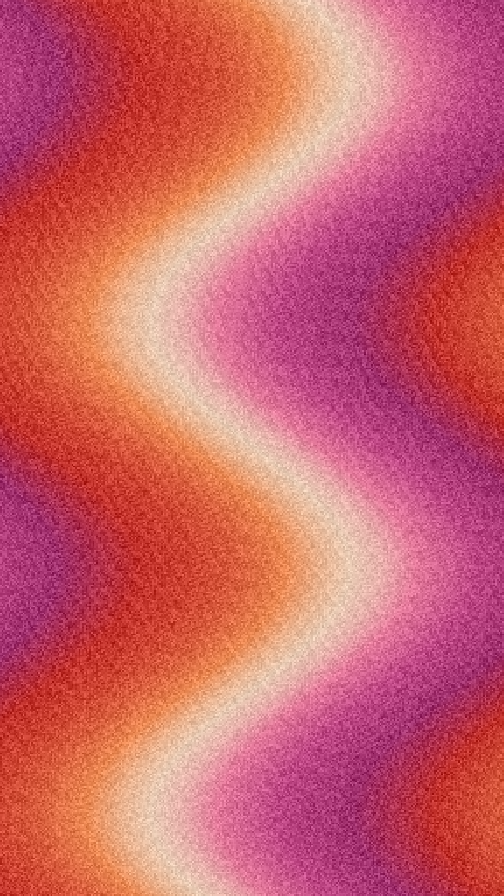
A WebGL 2 fragment shader for this background:

```glsl
#version 300 es
precision highp float;

uniform vec2 u_resolution;
out vec4 outColor;

#define WAVE_CENTER 0.498
#define WAVE_AMPLITUDE 0.197
#define WAVE_PERIOD 0.549
#define WAVE_CREST 0.915
#define GRAIN_ROWS 512.0
#define GRAIN_STRENGTH 0.17

const float TAU = 6.2831853;

// Palette
const vec3 MAGENTA = vec3(0.75, 0.28, 0.52);
const vec3 PURPLE = vec3(0.63, 0.19, 0.43);
const vec3 WINE = vec3(0.69, 0.18, 0.29);
const vec3 RED = vec3(0.76, 0.19, 0.17);
const vec3 SCARLET = vec3(0.81, 0.27, 0.20);
const vec3 VERMILION = vec3(0.85, 0.36, 0.24);
const vec3 ORANGE = vec3(0.92, 0.53, 0.32);
const vec3 PEACH = vec3(0.92, 0.70, 0.56);
const vec3 CREAM = vec3(0.91, 0.79, 0.70);
const vec3 BLUSH = vec3(0.91, 0.69, 0.67);
const vec3 PINK = vec3(0.89, 0.47, 0.60);

// Colour stops, placed by signed distance from the cream ridge
const int STOPS = 16;
const float stopAt[STOPS] = float[](
  -0.72, -0.58, -0.50, -0.42, -0.31, -0.23, -0.13, -0.06,
  0.0, 0.06, 0.13, 0.25, 0.40, 0.49, 0.56, 0.70);
const vec3 stopColor[STOPS] = vec3[](
  MAGENTA, PURPLE, WINE, RED, SCARLET, VERMILION, ORANGE, PEACH,
  CREAM, BLUSH, PINK, MAGENTA, PURPLE, WINE, RED, VERMILION);

float hash(vec2 p) {
  return fract(sin(dot(p, vec2(12.9898, 78.233))) * 43758.5453);
}

vec3 ramp(float d) {
  vec3 color = stopColor[0];
  for (int i = 1; i < STOPS; i++) {
    float t = clamp((d - stopAt[i - 1]) / (stopAt[i] - stopAt[i - 1]), 0.0, 1.0);
    color = mix(color, stopColor[i], t);
  }
  return color;
}

// Sum of two hashes: zero-centred triangular grain
float grain(vec2 uv) {
  float aspect = u_resolution.x / u_resolution.y;
  vec2 cell = floor(uv * vec2(aspect, 1.0) * GRAIN_ROWS);
  return hash(cell) + hash(cell + 37.0) - 1.0;
}

void main() {
  vec2 uv = gl_FragCoord.xy / u_resolution;

  // Vertical wave shifts the whole ramp sideways
  float phase = (uv.y - WAVE_CREST) / WAVE_PERIOD * TAU;
  float ridge = WAVE_CENTER + WAVE_AMPLITUDE * cos(phase);
  vec3 color = ramp(uv.x - ridge);

  // Film grain, gentler on the light tones
  float lightness = dot(color, vec3(0.299, 0.587, 0.114));
  color += grain(uv) * GRAIN_STRENGTH * (1.15 - 0.7 * lightness);

  outColor = vec4(clamp(color, 0.0, 1.0), 1.0);
}
```
